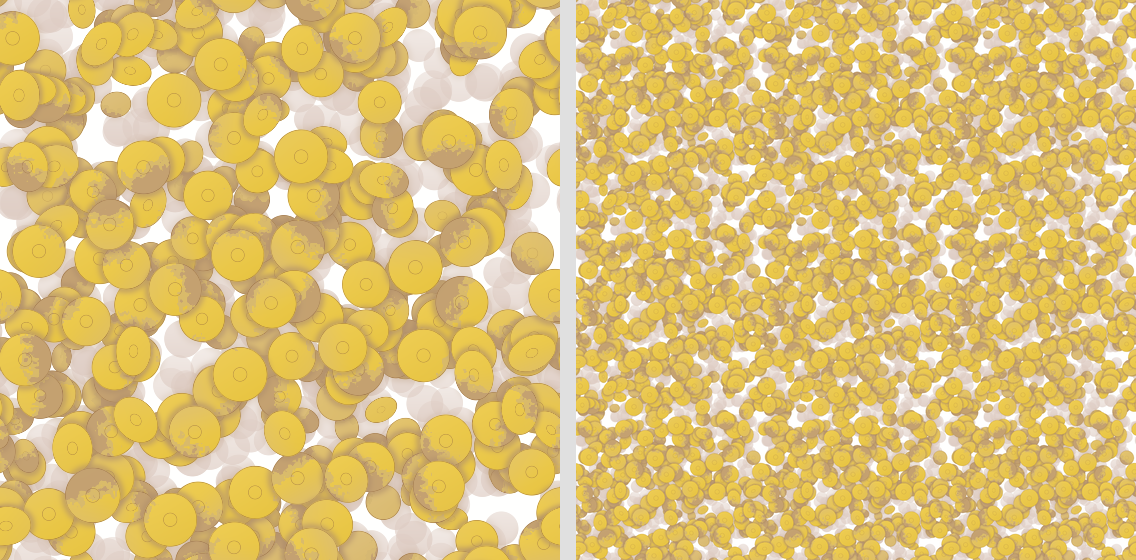
Left, the tile; right, the same tile 3 across and 3 down.
Reproduce this pattern procedurally as a three.js fragment shader.

```glsl
// Heaped golden discs with small centre rings, fading through straw to pale mauve over white.
#define LAYERS 13
#define PALE_LAYERS 5
#define CELLS 10.0
#define GOLD_COVER 0.40
#define PALE_COVER 0.74
#define RADIUS_FAR 0.033
#define RADIUS_NEAR 0.047
#define SHADOW_REACH 0.012
#define SHADOW_STRENGTH 0.55
#define EDGE 0.001

varying vec2 vUv;

const vec3 WHITE = vec3(1.0, 1.0, 0.995);
const vec3 PALE = vec3(0.87, 0.80, 0.765);
const vec3 STRAW = vec3(0.86, 0.74, 0.46);
const vec3 GOLD = vec3(0.92, 0.785, 0.29);
const vec3 SHADE = vec3(0.74, 0.60, 0.45);
const vec3 INK = vec3(0.58, 0.41, 0.24);

vec3 hash3(vec2 p) {
  vec3 q = fract(p.xyx * vec3(0.1031, 0.1030, 0.0973));
  q += dot(q, q.yxz + 33.33);
  return fract((q.xxy + q.yzz) * q.zyx);
}

// Value noise that repeats after a whole number of units.
float noise(vec2 p, float period) {
  vec2 i = floor(p), f = fract(p);
  f = f * f * (3.0 - 2.0 * f);
  vec2 a = mod(i, period), b = mod(i + 1.0, period);
  return mix(mix(hash3(a).x, hash3(vec2(b.x, a.y)).x, f.x),
             mix(hash3(vec2(a.x, b.y)).x, hash3(b).x, f.x), f.y);
}

vec2 heading(float turn) {
  return vec2(cos(6.2832 * turn), sin(6.2832 * turn));
}

float line(float d, float halfWidth) {
  return 1.0 - smoothstep(halfWidth - EDGE * 0.5, halfWidth + EDGE, abs(d));
}

// Surface of one disc: p from its centre, q the same point untilted.
vec3 discColour(vec2 p, vec2 q, float r, float depth, vec3 look, vec3 tone) {
  vec3 colour = mix(STRAW, GOLD, smoothstep(0.0, 0.5, depth + 0.25 * (look.x - 0.5)));
  colour += vec3(0.012, 0.016, 0.035) * dot(p, vec2(-0.5, 0.8)) / r;

  // Soft haze across one side
  float haze = smoothstep(-0.5, 1.2, dot(p, heading(tone.x)) / r);
  colour = mix(colour, STRAW, haze * tone.y * 0.75);

  // Ragged patches in two steps of shade
  vec2 grain = p + look.xy * 3.0;
  float rough = 0.65 * noise(grain * 85.0, 512.0) + 0.35 * noise(grain * 260.0, 2048.0);
  float side = dot(p, heading(look.y)) / r + (rough - 0.5) * 0.9;
  float start = mix(-0.5, 1.5, look.z) + 0.35 * depth;
  colour = mix(colour, STRAW * 0.97, 0.8 * smoothstep(-0.03, 0.03, side - start));
  colour = mix(colour, SHADE, 0.75 * smoothstep(-0.04, 0.04, side - start - 0.3));

  // Centre ring and broken rim
  float ring = line(length(q) - 0.25 * r, 0.0005);
  float rim = line(length(q) - r + 0.0007, 0.0006);
  colour = mix(colour, INK, ring * 0.38 * smoothstep(0.1, 0.5, depth));
  return mix(colour, INK, rim * (0.2 + 0.5 * rough));
}

void main() {
  vec3 colour = WHITE;
  float body = 0.0; // how strongly the surface below takes a shadow

  for (int layer = 0; layer < LAYERS; layer++) {
    float n = float(layer);
    bool pale = layer < PALE_LAYERS;
    float depth = clamp((n - float(PALE_LAYERS)) / float(LAYERS - PALE_LAYERS - 1), 0.0, 1.0);
    vec2 grid = vUv * CELLS + hash3(vec2(n, 71.0)).xy;
    vec2 cell = floor(grid);
    float flip = mod(n, 2.0) * 2.0 - 1.0; // alternate the stacking order

    for (int y = -1; y <= 1; y++)
    for (int x = -1; x <= 1; x++) {
      vec2 c = cell + vec2(float(x), float(y)) * flip;
      vec2 id = mod(c, CELLS) + n * vec2(17.0, 29.0);
      vec3 place = hash3(id);
      float clump = noise(mod(c, CELLS) * 0.5, CELLS * 0.5);
      float cover = pale ? PALE_COVER : GOLD_COVER * (0.55 + 0.9 * clump);
      if (place.z > cover) continue;

      vec2 p = (grid - c - place.xy) / CELLS;
      vec3 look = hash3(id + 211.0);
      vec3 tone = hash3(id + 397.0);
      float r = mix(RADIUS_FAR, RADIUS_NEAR, depth) * mix(0.78 + 0.17 * depth, 1.06, tone.z);
      if (length(p) > r + SHADOW_REACH * 2.0) continue;

      // Tilt some discs into ellipses
      vec2 axis = heading(look.x);
      float squash = pale ? 1.0 : mix(0.68, 1.0, smoothstep(0.0, 0.4, tone.z));
      vec2 q = vec2(dot(p, axis), dot(p, vec2(-axis.y, axis.x)) / squash);
      float d = length(q) - r;
      float inside = 1.0 - smoothstep(-EDGE, EDGE, d);

      if (pale) {
        float fade = 0.48 + 0.2 * look.z - 0.12 * p.y / r;
        colour = mix(colour, PALE, inside * fade);
        body = mix(body, 0.22, inside);
      } else {
        float falloff = max(d, 0.0) / SHADOW_REACH;
        float shadow = exp(-2.0 * falloff * falloff) * SHADOW_STRENGTH;
        colour = mix(colour, SHADE * 0.93, shadow * body);
        colour = mix(colour, discColour(p, q, r, depth, look, tone), inside);
        body = mix(body, 1.0, inside);
      }
    }
  }
  gl_FragColor = vec4(colour, 1.0);
}
```
